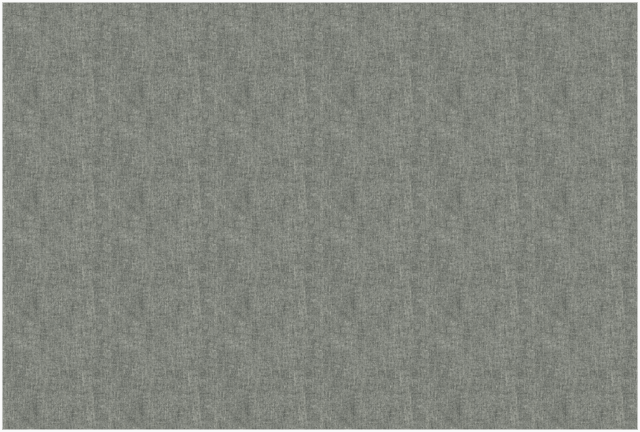
A Shadertoy shader for this texture:

```glsl
// Grey-green woven cloth inside a thin white margin.
// Stretched cellular noise gives the warp, weft, flecks and grain of one swatch,
// which repeats over the canvas; layered sines add a faint twill.

// Random jitter (xy) and shade (z) of a cell
vec3 hash3(vec2 cell) {
    vec3 q = vec3(dot(cell, vec2(127.1, 311.7)),
                  dot(cell, vec2(269.5, 183.3)),
                  dot(cell, vec2(419.2, 371.9)));
    return fract(sin(q) * 43758.545);
}

// Cellular noise: light and dark fibres, one per cell, wrapping at the grid size
float fibres(vec2 swatch, vec2 grid, float seed) {
    vec2 q = swatch * grid;
    vec2 cell = floor(q);
    float sum = 0.0;
    for (int y = -1; y <= 1; y++) {
        for (int x = -1; x <= 1; x++) {
            vec2 neighbour = cell + vec2(x, y);
            vec3 rnd = hash3(mod(neighbour, grid) + seed);
            vec2 offset = q - neighbour - rnd.xy;
            float falloff = max(1.0 - dot(offset, offset), 0.0);
            sum += (rnd.z - 0.5) * falloff * falloff;
        }
    }
    return sum;
}

// Two crossing diagonals of unequal strength
float twill(vec2 swatch) {
    vec2 a = swatch * 6.2832;
    return 0.65 * sin(27.0 * (a.x + a.y)) + 0.35 * sin(25.0 * a.x - 29.0 * a.y);
}

vec3 cloth(vec2 p) {
    vec2 swatch = p / 0.245;

    // Threads: short upright warp, short level weft, crisp grain
    float warp = 0.074 * fibres(swatch, vec2(86.0, 19.0), 3.0);
    float weft = 0.068 * fibres(swatch, vec2(25.0, 84.0), 117.0);
    float grain = 0.097 * fibres(swatch, vec2(97.0, 95.0), 231.0);

    // Sparse pale flecks along the warp
    float fleck = 0.17 * max(fibres(swatch, vec2(66.0, 17.0), 571.0) - 0.24, 0.0);

    // Slow variation: long slubs, blotches and a pale thread in each repeat
    float slub = 0.042 * fibres(swatch, vec2(24.0, 4.0), 349.0);
    float blotch = 0.027 * fibres(swatch, vec2(7.0, 10.0), 457.0);
    float paleThread = 0.016 * exp(-pow((fract(swatch.x) - 0.04) / 0.011, 2.0));

    float shade = weft + grain + blotch + 0.010 * twill(swatch);
    vec3 warmFibre = vec3(1.03, 1.0, 0.92);
    return vec3(0.504, 0.516, 0.487) + shade
         + warmFibre * (warp + slub + fleck + paleThread);
}

void mainImage(out vec4 fragColor, in vec2 fragCoord) {
    vec2 p = fragCoord / iResolution.y;
    vec2 size = vec2(iResolution.x / iResolution.y, 1.0);
    float pixel = 1.0 / iResolution.y;

    // White margin with a smoothed edge
    vec2 inset = min(p, size - p);
    float edge = min(inset.x, inset.y) - 0.0058;
    float inside = smoothstep(-0.5 * pixel, 0.5 * pixel, edge);

    fragColor = vec4(mix(vec3(0.975), cloth(p), inside), 1.0);
}
```
